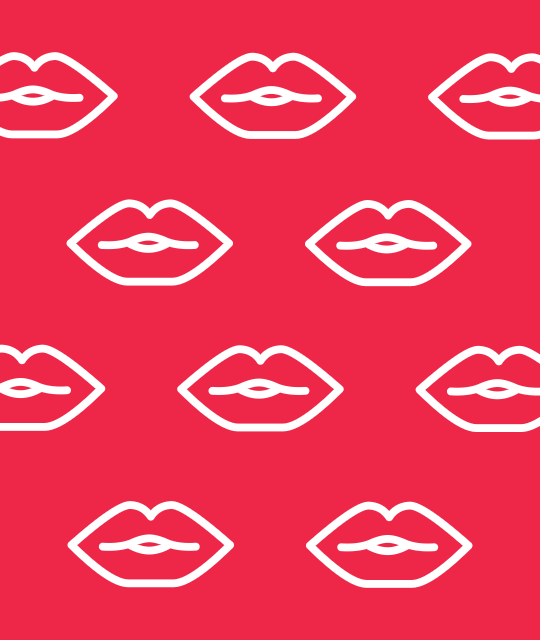
A WebGL 2 fragment shader for this pattern:

```glsl
#version 300 es
precision highp float;
// Staggered rows of white outlined lips on a flat red ground.

uniform vec2 u_resolution;
out vec4 fragColor;

const vec2 CANVAS = vec2(650.0, 768.0);   // design units across and down
const vec3 RED = vec3(0.933, 0.153, 0.286);
const vec3 WHITE = vec3(1.0);
const float COLUMN_STEP = 287.0;
const float COLUMN_DROP = 0.7;            // slight fall from column to column
const float HALF_STROKE = 4.7;
const int ROWS = 4;
const int CURVE_STEPS = 12;

// Centre of one motif in each row, measured from the top left
const vec2 ROW_CENTRE[ROWS] = vec2[ROWS](
    vec2(328.5, 116.0), vec2(180.3, 292.0),
    vec2(313.5, 467.0), vec2(181.5, 654.0));

float segmentDistance(vec2 p, vec2 a, vec2 b) {
    vec2 ab = b - a;
    float t = clamp(dot(p - a, ab) / dot(ab, ab), 0.0, 1.0);
    return length(p - a - ab * t);
}

// Distance to a quadratic curve, walked in short chords
float curveDistance(vec2 p, vec2 a, vec2 control, vec2 b) {
    float d = 1e5;
    vec2 from = a;
    for (int i = 1; i <= CURVE_STEPS; i++) {
        float t = float(i) / float(CURVE_STEPS);
        vec2 to = mix(mix(a, control, t), mix(control, b, t), t);
        d = min(d, segmentDistance(p, from, to));
        from = to;
    }
    return d;
}

// Outer contour: cupid's bow, upper edge, lower edge, flat base
float contourDistance(vec2 p) {
    p.x = abs(p.x);
    vec2 notch = vec2(0.0, -34.0);
    vec2 peak = vec2(25.0, -48.0);
    vec2 corner = vec2(95.5, 0.0);
    vec2 base = vec2(27.0, 46.0);
    float d = curveDistance(p, notch, vec2(9.0, -47.5), peak);
    d = min(d, curveDistance(p, peak, vec2(41.0, -48.0), corner));
    d = min(d, curveDistance(p, corner, vec2(49.0, 46.0), base));
    return min(d, segmentDistance(p, vec2(0.0, base.y), base));
}

// Mouth line that splits around a small almond opening
float mouthDistance(vec2 p) {
    p.x = abs(p.x);
    vec2 side = vec2(22.0, -2.0);
    float d = curveDistance(p, vec2(56.0, 2.0), vec2(36.0, 3.3), side);
    d = min(d, curveDistance(p, side, vec2(9.0, -8.0), vec2(0.0, -8.0)));
    return min(d, curveDistance(p, vec2(0.0, 6.7), vec2(12.0, 6.7), vec2(25.0, -1.0)));
}

float lipsDistance(vec2 p) {
    return min(contourDistance(p), mouthDistance(p + vec2(1.8, 0.0))) - HALF_STROKE;
}

// Offset from the nearest motif of one row
vec2 rowOffset(vec2 p, vec2 centre) {
    vec2 q = p - centre;
    float column = floor(q.x / COLUMN_STEP + 0.5);
    return q - column * vec2(COLUMN_STEP, COLUMN_DROP);
}

void main() {
    vec2 p = gl_FragCoord.xy / u_resolution * CANVAS;
    p.y = CANVAS.y - p.y;

    // Keep the closest row
    vec2 local = vec2(1e5);
    for (int row = 0; row < ROWS; row++) {
        vec2 q = rowOffset(p, ROW_CENTRE[row]);
        if (abs(q.y) < abs(local.y)) local = q;
    }

    // Stroke with an edge one pixel wide
    float pixel = CANVAS.y / u_resolution.y;
    float ink = clamp(0.5 - lipsDistance(local) / pixel, 0.0, 1.0);
    fragColor = vec4(mix(RED, WHITE, ink), 1.0);
}
```
